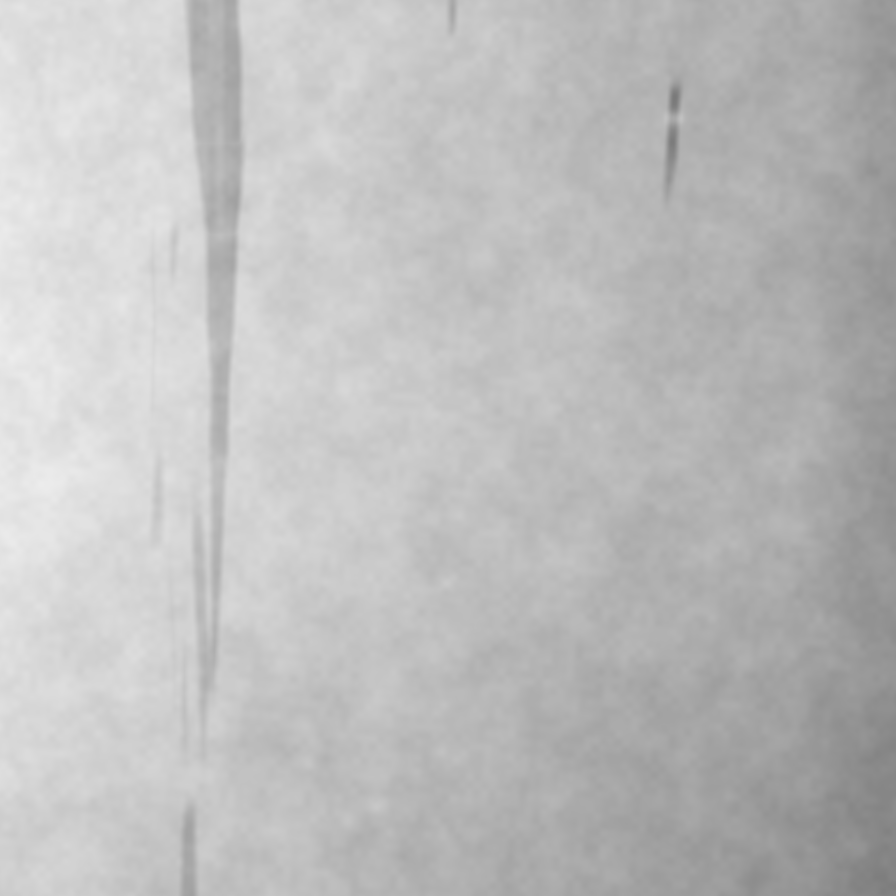
Write a three.js fragment shader that draws this texture.

```glsl
varying vec2 vUv;

float hash(vec2 p) {
  vec3 q = fract(vec3(p.xyx) * 0.1031);
  q += dot(q, q.yzx + 33.33);
  return fract((q.x + q.y) * q.z);
}

float noise(vec2 p) {
  vec2 i = floor(p), f = fract(p);
  f = f * f * (3.0 - 2.0 * f);
  return mix(mix(hash(i), hash(i + vec2(1.0, 0.0)), f.x),
             mix(hash(i + vec2(0.0, 1.0)), hash(i + 1.0), f.x), f.y) - 0.5;
}

// Soft-sided tapering streak from top to bottom, with faded ends
float streak(vec2 p, vec2 top, vec2 bottom, float topWidth, float bottomWidth, float fade) {
  float t = clamp((top.y - p.y) / (top.y - bottom.y), 0.0, 1.0);
  float d = abs(p.x - mix(top.x, bottom.x, t)) - mix(topWidth, bottomWidth, t);
  float ends = smoothstep(bottom.y - fade, bottom.y + fade, p.y)
             * (1.0 - smoothstep(top.y - fade, top.y + fade, p.y));
  return (1.0 - smoothstep(-0.005, 0.005, d)) * ends;
}

float spot(vec2 p, vec2 center, float radius) {
  vec2 d = (p - center) / radius;
  return exp(-dot(d, d));
}

// Mottled grain, from broad clouds to fine specks
float grain(vec2 p) {
  float sum = 0.0, amplitude = 0.024, scale = 9.0;
  mat2 turn = mat2(0.8, 0.6, -0.6, 0.8);
  for (int i = 0; i < 5; i++) {
    p = turn * p;
    sum += amplitude * noise(p * scale + float(i) * 17.3);
    scale *= 1.9;
    amplitude *= i < 2 ? 1.2 : 0.85;
  }
  return sum;
}

void main() {
  vec2 p = vUv;

  // Light falling off to the right, the bottom and the far edge
  float shade = 0.9 - 0.255 * p.x;
  shade -= 0.085 * (1.0 - smoothstep(0.0, 0.5, p.y));
  shade -= 0.045 * smoothstep(0.88, 1.0, p.x);
  shade -= 0.025 * smoothstep(0.75, 1.0, p.y) * smoothstep(0.3, 0.0, p.x);
  shade += grain(p);

  // Wide streak narrowing to a thread
  vec2 q = p + vec2(0.005 * noise(vec2(p.x * 30.0, p.y * 14.0)), 0.0);
  float stain = streak(q, vec2(0.232, 1.05), vec2(0.245, 0.83), 0.031, 0.027, 0.02);
  stain = max(stain, streak(q, vec2(0.245, 0.85), vec2(0.246, 0.73), 0.029, 0.015, 0.02));
  stain = max(stain, streak(q, vec2(0.246, 0.75), vec2(0.245, 0.48), 0.017, 0.009, 0.03));
  stain = max(stain, 0.75 * streak(q, vec2(0.245, 0.51), vec2(0.239, 0.24), 0.009, 0.003, 0.05));
  stain *= 0.92 + 0.5 * noise(vec2(p.x * 110.0, p.y * 5.0));
  shade -= 0.145 * stain;

  // Thin threads beside it and below
  float thread = 0.8 * streak(q, vec2(0.219, 0.43), vec2(0.228, 0.25), 0.006, 0.007, 0.05);
  thread += 0.6 * streak(q, vec2(0.231, 0.26), vec2(0.226, 0.16), 0.006, 0.003, 0.04);
  thread += 0.5 * streak(q, vec2(0.205, 0.27), vec2(0.207, 0.16), 0.002, 0.004, 0.04);
  thread += streak(q, vec2(0.213, 0.10), vec2(0.211, -0.05), 0.006, 0.009, 0.025);
  thread += 0.7 * streak(q, vec2(0.178, 0.49), vec2(0.176, 0.40), 0.004, 0.006, 0.025);
  thread += 0.6 * streak(q, vec2(0.197, 0.75), vec2(0.194, 0.69), 0.005, 0.003, 0.02);
  thread += 0.3 * streak(q, vec2(0.172, 0.75), vec2(0.170, 0.54), 0.002, 0.001, 0.04);
  thread += 0.25 * streak(q, vec2(0.189, 0.38), vec2(0.195, 0.22), 0.002, 0.002, 0.06);
  shade -= 0.115 * thread;

  // Short dark marks at the top and the upper right
  shade -= 0.12 * streak(q, vec2(0.502, 1.05), vec2(0.504, 0.965), 0.005, 0.004, 0.012);
  float mark = streak(q, vec2(0.755, 0.91), vec2(0.750, 0.815), 0.006, 0.006, 0.012);
  mark += 0.65 * streak(q, vec2(0.749, 0.815), vec2(0.746, 0.775), 0.005, 0.003, 0.014);
  shade -= 0.18 * mark * (0.85 + 0.7 * noise(p * vec2(40.0, 55.0)));
  shade += 0.19 * spot(p, vec2(0.752, 0.868), 0.009);

  // Faint slanting smear and pale flecks
  float smear = (p.x - 0.71 - 0.27 * (p.y - 0.385)) / 0.018;
  shade -= 0.028 * exp(-smear * smear) * smoothstep(0.27, 0.33, p.y) * smoothstep(0.53, 0.43, p.y);
  shade += 0.06 * spot(p, vec2(0.42, 0.10), 0.012) + 0.05 * spot(p, vec2(0.39, 0.083), 0.009);
  shade += 0.05 * spot(p, vec2(0.50, 0.35), 0.012) + 0.04 * spot(p, vec2(0.34, 0.15), 0.009);
  shade += 0.025 * spot(p, vec2(0.835, 0.27), 0.03) + 0.03 * spot(p, vec2(0.925, 0.84), 0.014);

  gl_FragColor = vec4(vec3(shade), 1.0);
}
```
